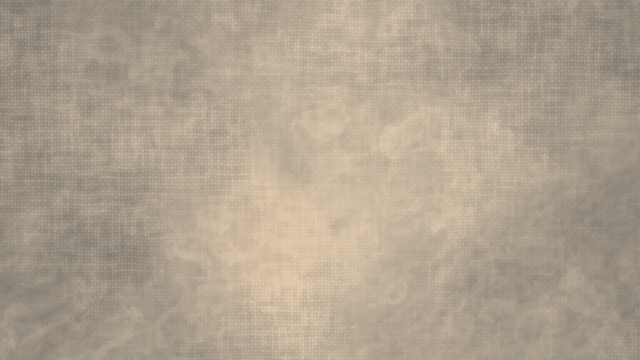
Give the GLSL for this background, as a Shadertoy shader.

```glsl
// Aged linen backdrop: a warm off-centre glow fades to grey-taupe edges.
// Soft blobs place light and stains, warped noise adds mottled plaster and
// brush streaks, and crossed thread waves add a partly worn canvas weave.

const vec3 TAUPE = vec3(0.560, 0.528, 0.484);
const vec3 CREAM = vec3(0.850, 0.770, 0.665);
const float THREADS = 108.0; // threads per canvas height

float hash(vec2 p) {
    vec3 q = fract(vec3(p.xyx) * 0.1031);
    q += dot(q, q.yzx + 33.33);
    return fract((q.x + q.y) * q.z);
}

float noise(vec2 p) {
    vec2 i = floor(p), f = fract(p);
    f = f * f * (3.0 - 2.0 * f);
    float low = mix(hash(i), hash(i + vec2(1, 0)), f.x);
    float high = mix(hash(i + vec2(0, 1)), hash(i + vec2(1, 1)), f.x);
    return mix(low, high, f.y);
}

float fbm(vec2 p) {
    float sum = 0.0, amp = 0.5;
    for (int i = 0; i < 5; i++) {
        sum += amp * noise(p);
        p = mat2(1.6, 1.2, -1.2, 1.6) * p + 7.3;
        amp *= 0.5;
    }
    return sum;
}

// Soft elliptical spot, 1 at its centre
float blob(vec2 p, vec2 centre, vec2 radius) {
    vec2 d = (p - centre) / radius;
    return exp(-dot(d, d));
}

// Broad light, 0 = taupe and 1 = cream
float glow(vec2 p) {
    float t = 0.02;
    t += 0.66 * blob(p, vec2(0.94, 0.47), vec2(0.53, 0.80));
    t += 0.36 * blob(p, vec2(0.77, 0.29), vec2(0.20, 0.25));
    t += 0.30 * blob(p, vec2(1.35, 0.57), vec2(0.19, 0.22));
    t += 0.10 * blob(p, vec2(1.04, 0.50), vec2(0.18, 0.16));
    t += 0.10 * blob(p, vec2(0.86, 0.88), vec2(0.24, 0.18));
    t += 0.20 * blob(p, vec2(0.20, 0.64), vec2(0.22, 0.20));
    t += 0.16 * blob(p, vec2(1.66, 0.66), vec2(0.10, 0.14));
    return t;
}

// Darker worn areas
float stains(vec2 p) {
    float t = 0.26 * blob(p, vec2(1.31, 0.80), vec2(0.13, 0.07));
    t += 0.18 * blob(p, vec2(0.30, 0.33), vec2(0.14, 0.10));
    t += 0.20 * blob(p, vec2(0.84, 0.55), vec2(0.04, 0.05));
    t += 0.30 * blob(p, vec2(0.935, 0.375), vec2(0.03, 0.02));
    t += 0.17 * blob(p, vec2(0.245, 0.65), vec2(0.04, 0.07));
    t += 0.10 * blob(p, vec2(0.67, 0.43), vec2(0.08, 0.07));
    t += 0.16 * blob(p, vec2(1.42, 0.16), vec2(0.10, 0.08));
    t += 0.12 * blob(p, vec2(1.72, 0.84), vec2(0.08, 0.06));
    return t;
}

// Pale flakes with one crisp side
float flakes(vec2 p, float scale) {
    float n = fbm(p * scale);
    return smoothstep(0.54, 0.58, n) * (1.0 - smoothstep(0.60, 0.78, n));
}

// Noise drawn out along a direction
float streaks(vec2 p, vec2 dir) {
    vec2 q = vec2(dot(p, dir), dot(p, vec2(-dir.y, dir.x)));
    return fbm(q * vec2(7.0, 36.0)) - 0.48;
}

// Plain weave: crossed threads with uneven thickness
float weave(vec2 p) {
    vec2 q = p * THREADS + 0.6 * vec2(noise(p * 19.0), noise(p * 17.0 + 40.0));
    vec2 ridge = cos(6.28318 * q);
    vec2 uneven = vec2(noise(q * vec2(1.0, 0.15)), noise(q.yx * vec2(1.0, 0.15) + 60.0));
    float crossing = cos(3.14159 * q.x) * cos(3.14159 * q.y);
    return 0.3 * (ridge.x + ridge.y) + 0.3 * crossing + 1.1 * (uneven.x + uneven.y - 1.0);
}

void mainImage(out vec4 fragColor, in vec2 fragCoord) {
    vec2 p = fragCoord / iResolution.y;
    vec2 warp = vec2(fbm(p * 6.0), fbm(p * 6.0 + 31.0)) - 0.48;
    vec2 q = p + 0.10 * warp;

    // Light, stains and mottled plaster
    float tone = glow(p + 0.08 * warp) - stains(p + 0.12 * warp);
    tone += 0.34 * (fbm(q * 8.0 + 12.0) - 0.48);
    tone += 0.11 * flakes(q + 3.0, 10.0) + 0.08 * flakes(q + 9.0, 20.0);
    tone += 0.22 * (fbm(p * 45.0) - 0.48);

    // Brush marks, stronger in the lower corners
    float corners = blob(p, vec2(1.60, 0.25), vec2(0.45, 0.35))
                  + blob(p, vec2(0.05, 0.10), vec2(0.25, 0.25));
    tone += (0.18 + 0.24 * corners) * streaks(q, vec2(0.78, 0.62));

    // Cloth shows where the plaster is thin
    float bare = smoothstep(0.32, 0.62, fbm(q * 3.5 + 50.0));
    bare = mix(0.45, 1.0, bare) * (1.0 - 0.6 * min(corners, 1.0));
    tone += 0.20 * bare * weave(p);

    // Warm blush over the brightest spot; highlights held back softly
    tone = min(tone, 1.0) + 0.4 * max(tone - 1.0, 0.0);
    vec3 color = mix(TAUPE, CREAM, tone);
    color += vec3(0.018, 0.002, -0.006) * blob(p, vec2(0.75, 0.34), vec2(0.17, 0.17));
    fragColor = vec4(clamp(color, 0.0, 1.0), 1.0);
}
```
